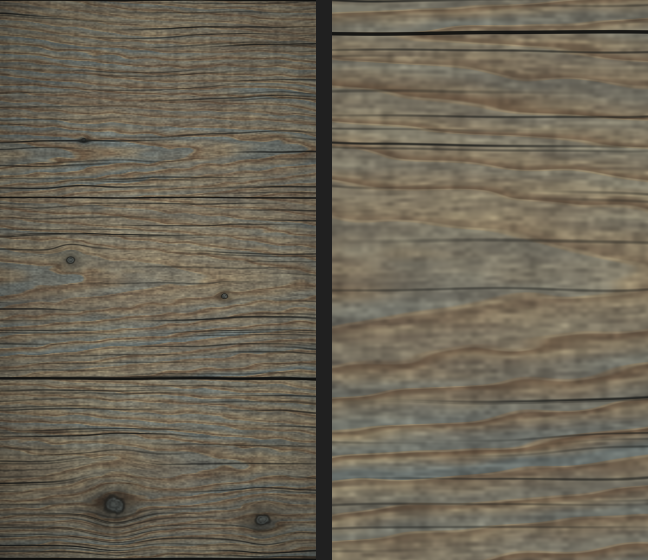
Left, the full canvas; right, a detail of the centre.
A WebGL 2 fragment shader for this texture:

```glsl
#version 300 es
precision highp float;
// Weathered wooden boards with arched grain, thin cracks and knots.
uniform vec2 u_resolution;
out vec4 fragColor;

const vec3 TAN = vec3(0.57, 0.52, 0.415);
const vec3 BROWN = vec3(0.41, 0.36, 0.30);
const vec3 SLATE = vec3(0.39, 0.425, 0.42);
const vec3 RUST = vec3(0.36, 0.28, 0.21);
const vec3 DARK = vec3(0.10, 0.105, 0.10);
const float LOW_SEAM = 0.324;
const float HIGH_SEAM = 0.647;

struct Board {
  vec2 tip;       // point of the grain arch
  float rings;    // growth rings per unit height
  float slope;    // how fast the arch opens
  vec2 knot;      // first knot
  vec2 knotStep;  // offset to the next knot
  float knotSize;
};

float hash(vec2 cell) {
  uvec2 q = uvec2(ivec2(cell)) * uvec2(1597334673u, 3812015801u);
  uint n = (q.x ^ q.y) * 1597334673u;
  n = (n ^ (n >> 15)) * 2246822519u;
  return float((n ^ (n >> 13)) >> 8) / 16777216.0;
}

float noise(vec2 p) {
  vec2 i = floor(p), f = fract(p);
  f = f * f * (3.0 - 2.0 * f);
  return mix(mix(hash(i), hash(i + vec2(1, 0)), f.x),
             mix(hash(i + vec2(0, 1)), hash(i + vec2(1, 1)), f.x), f.y);
}

float fbm(vec2 p) {
  return 0.55 * noise(p) + 0.3 * noise(p * 2.1 + 17.0) + 0.15 * noise(p * 4.3 + 41.0);
}

Board pickBoard(float y) {
  if (y > HIGH_SEAM) return Board(vec2(0.342, 0.727), 72.0, 0.07, vec2(0.15, 0.75), vec2(0.5, 0.0), 0.003);
  if (y > LOW_SEAM) return Board(vec2(0.365, 0.501), 54.0, 0.09, vec2(0.126, 0.536), vec2(0.275, -0.065), 0.007);
  return Board(vec2(0.44, 0.17), 66.0, 0.06, vec2(0.204, 0.099), vec2(0.265, -0.027), 0.016);
}

// Tapered splits, at most one per row and segment.
float cracks(vec2 p, float rows, float density, float px) {
  float row = floor(p.y * rows);
  float along = p.x * 2.2 + 5.0 * hash(vec2(row, 3.0));
  vec2 cell = vec2(floor(along), row);
  float s = fract(along);
  float taper = smoothstep(0.0, 0.35, s) * smoothstep(1.0, 0.65, s);
  float offset = 0.2 + 0.6 * hash(cell + 11.0);
  float dist = abs(fract(p.y * rows) - offset) / rows;
  float line = 1.0 - smoothstep(0.0, 0.0008 + px, dist);
  return line * taper * step(hash(cell + 29.0), density);
}

float seam(float y, float level, float halfWidth, float px) {
  return 1.0 - smoothstep(halfWidth - px * 0.5, halfWidth + px, abs(y - level));
}

void main() {
  float px = 1.0 / u_resolution.y;
  vec2 p = gl_FragCoord.xy * px;
  float seamY = p.y + 0.0016 * (noise(vec2(p.x * 14.0, 2.0)) - 0.5);
  Board b = pickBoard(seamY);

  // Grain height, wavering and parting around the knots
  float w = p.y + 0.020 * (noise(p * vec2(4.0, 9.0)) - 0.5)
                + 0.005 * (noise(p * vec2(14.0, 45.0)) - 0.5);
  float knotDisc = 0.0, knotRim = 0.0, knotStain = 0.0;
  for (int i = 0; i < 2; i++) {
    float size = b.knotSize * (1.0 - 0.35 * float(i));
    vec2 q = p - b.knot - b.knotStep * float(i);
    float r = length(q * vec2(0.9, 1.1)) / size + 0.6 * (fbm(p * 70.0) - 0.5);
    w -= 0.75 * q.y * exp(-dot(q, q) / (12.0 * size * size));
    knotDisc = max(knotDisc, 1.0 - smoothstep(0.75, 1.0, r));
    knotRim = max(knotRim, exp(-18.0 * (r - 0.95) * (r - 0.95)) + 0.4 * exp(-40.0 * (r - 0.45) * (r - 0.45)));
    knotStain += exp(-0.13 * r * r) * (0.3 + fbm(p * vec2(45.0, 60.0)));
  }

  // Growth rings: slate builds up to a sharp outer edge, then rust
  float arch = length(vec2(w - b.tip.y, 0.02)) - 0.02 + b.slope * (p.x - b.tip.x);
  float phase = arch * b.rings + 0.35 * (noise(p * vec2(30.0, 120.0)) - 0.5);
  float blur = max(0.07, fwidth(phase));
  float ring = fract(phase);
  float strength = 0.35 + 0.65 * hash(vec2(floor(phase), b.rings));
  float late = smoothstep(0.15, 0.85, ring) * (1.0 - smoothstep(1.0 - blur, 1.0, ring));
  float edge = smoothstep(0.0, blur, ring) * (1.0 - smoothstep(blur, blur + 0.22, ring));

  // Fibres and broad weathering
  float fibre = noise(vec2(p.x * 22.0, w * 230.0));
  float fine = noise(vec2(p.x * 95.0, w * 420.0));
  float speck = noise(p * vec2(260.0, 330.0));
  float saw = noise(p * vec2(140.0, 14.0));
  float patches = fbm(p * vec2(6.0, 13.0) + 7.0);
  float light = 0.55 + 0.55 * (fibre - 0.5) + 0.4 * (fine - 0.5) + 0.8 * (patches - 0.5);
  vec3 color = mix(BROWN, TAN, clamp(light - 0.15 * edge, 0.0, 1.0));
  float weather = smoothstep(0.2, 0.65, fbm(p * vec2(5.0, 16.0) + 31.0));
  color = mix(color, SLATE * (0.88 + 0.24 * fibre), clamp(late * strength * (0.45 + 0.55 * weather), 0.0, 0.9));
  color = mix(color, RUST, 0.6 * edge * strength);
  color *= 0.97 + 0.16 * (speck - 0.5) + 0.12 * (saw - 0.5) + 0.14 * (fine - 0.5);

  // Knots
  color *= 1.0 - 0.4 * clamp(knotStain, 0.0, 1.0);
  color = mix(color, SLATE * (0.6 + 0.35 * speck), 0.75 * knotDisc);
  color = mix(color, DARK, 0.65 * clamp(knotRim, 0.0, 1.0));

  // Cracks, gaps between the boards and shading to the borders
  vec2 grain = vec2(p.x, w);
  float split = max(0.85 * cracks(grain, 17.0, 0.45, px),
                max(0.6 * cracks(grain, 43.0, 0.5, px), 0.4 * cracks(grain + 3.0, 88.0, 0.5, px)));
  color = mix(color, DARK, split);
  float gap = max(seam(seamY, LOW_SEAM, 0.0019, px), seam(seamY, HIGH_SEAM, 0.0009, px));
  gap = max(gap, max(seam(seamY, 0.0, 0.003, px), seam(seamY, 1.0, 0.0015, px)));
  color = mix(color, DARK * 0.5, 0.92 * gap);
  vec2 fromCentre = (gl_FragCoord.xy / u_resolution - vec2(0.54, 0.53)) * 2.0;
  color *= 1.06 - 0.17 * dot(fromCentre, fromCentre);
  fragColor = vec4(color, 1.0);
}
```
